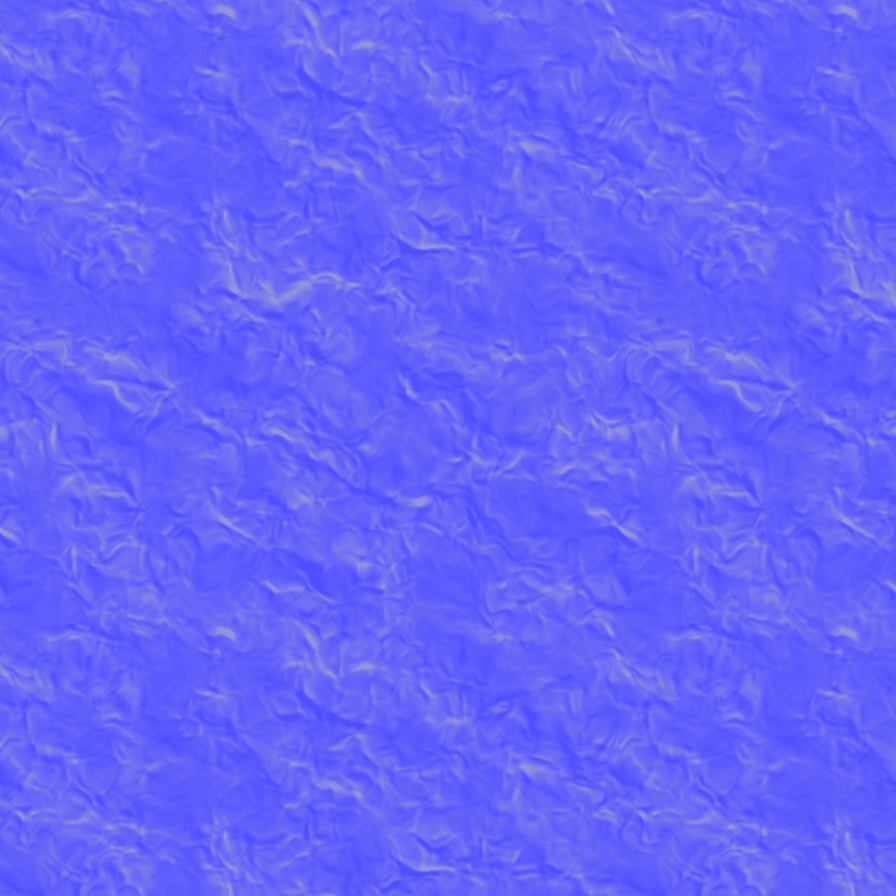
A WebGL 1 fragment shader for this texture map:

```glsl
precision highp float;
uniform vec2 u_resolution;

#define TILE 0.694        // size of one repeat on the canvas
#define CELLS 4.0         // noise cells per tile in the coarsest octave
#define WARP 0.03         // bending of the strata
#define CREASE 0.6        // sharpness of the ledges
#define FINE_GAIN 1.25    // slope growth from octave to octave
#define STEP 0.003        // half width of the slope sample
#define GRAIN 1.2         // strength of the flaky grain
#define LIGHT_ANGLE 1.05
#define LIGHT_SPREAD 2.0  // how much the facets turn
#define CONTRAST 1.15

float hash(vec2 p) {
  vec3 q = fract(vec3(p.xyx) * 0.1031);
  q += dot(q, q.yzx + 33.33);
  return fract((q.x + q.y) * q.z);
}

// Dot product of a random unit gradient with the offset from its corner
float corner(vec2 cell, vec2 offset, float period, float seed) {
  float angle = 6.2832 * hash(mod(cell, period) + seed * 17.3);
  return dot(vec2(cos(angle), sin(angle)), offset);
}

// Gradient noise that repeats after one unit of p
float tiledNoise(vec2 p, float period, float seed) {
  p *= period;
  vec2 i = floor(p), f = p - i;
  vec2 w = f * f * f * (f * (f * 6.0 - 15.0) + 10.0);
  vec2 e = vec2(1.0, 0.0);
  return mix(
    mix(corner(i, f, period, seed),
        corner(i + e, f - e, period, seed), w.x),
    mix(corner(i + e.yx, f - e.yx, period, seed),
        corner(i + 1.0, f - 1.0, period, seed), w.x), w.y);
}

vec2 warp(vec2 p) {
  vec2 coarse = vec2(tiledNoise(p, 8.0, 11.0), tiledNoise(p, 8.0, 12.0));
  vec2 fine = vec2(tiledNoise(p, 26.0, 13.0), tiledNoise(p, 26.0, 14.0));
  return p + WARP * (coarse + 0.6 * fine);
}

// Creased rock relief; two of the coarser octaves are slanted strata
float relief(vec2 p, float rough) {
  float height = 0.0, slope = 0.26, cells = CELLS;
  for (int i = 0; i < 5; i++) {
    float shear = (i == 0 || i == 2) ? 1.0 : 0.0;
    float n = tiledNoise(vec2(p.x + shear * p.y, p.y), cells, float(i) + 1.0);
    float detail = i < 2 ? 1.0 : mix(0.4, 1.1, rough);
    height += detail * slope / cells * (n - CREASE * abs(n));
    slope *= FINE_GAIN;
    cells *= 2.0;
  }
  return height;
}

// Blue ramp from deep hollows to pale ledges
vec3 rampColor(float level) {
  float t = clamp((level - 0.33) / 0.17, 0.0, 1.4);
  return vec3(level, level, 1.0 - 0.09 * pow(t, 1.3));
}

void main() {
  vec2 p = gl_FragCoord.xy / u_resolution / TILE;
  vec2 bent = warp(p);

  // Smooth dark patches between the rough areas
  float rough = smoothstep(-0.35, 0.15, tiledNoise(bent, 9.0, 21.0));

  // Slope towards the light, with facets turned at random
  float angle = LIGHT_ANGLE + LIGHT_SPREAD * tiledNoise(p, 14.0, 22.0);
  vec2 d = STEP * vec2(cos(angle), sin(angle));
  float rise = relief(warp(p + d), rough) - relief(warp(p - d), rough);

  // Small flakes that break up the ledges
  float flakes = tiledNoise(bent, 28.0, 23.0) + tiledNoise(bent, 56.0, 24.0);
  flakes *= GRAIN * mix(0.4, 1.1, rough);

  float s = CONTRAST * (rise / (2.0 * STEP) + flakes + mix(-0.5, 0.25, rough));
  float level = 0.391 + 0.041 * s + 0.003 * s * s;
  gl_FragColor = vec4(rampColor(clamp(level, 0.31, 0.58)), 1.0);
}
```
